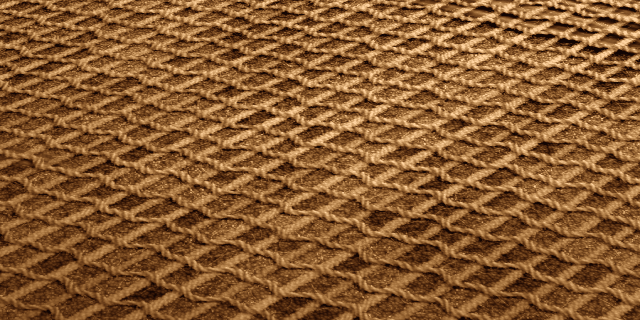
Reproduce this texture procedurally as a WebGL 1 fragment shader.

```glsl
precision highp float;
// Coarse fibre netting in perspective: pale straight ropes over thin twisted ones on brown earth.
uniform vec2 u_resolution;

vec2 hash2(vec2 p) {
  return fract(sin(vec2(dot(p, vec2(127.1, 311.7)), dot(p, vec2(269.5, 183.3)))) * 4375.85);
}

// Cellular noise: distance to the nearest scattered point
float cells(vec2 p) {
  vec2 id = floor(p);
  float nearest = 2.0;
  for (int j = -1; j <= 1; j++)
    for (int i = -1; i <= 1; i++) {
      vec2 c = id + vec2(float(i), float(j));
      nearest = min(nearest, length(c + hash2(c) - p));
    }
  return nearest;
}

// Distance to short, randomly turned fibres, one in each cell
float fibres(vec2 p) {
  vec2 id = floor(p);
  float nearest = 2.0;
  for (int j = -1; j <= 1; j++)
    for (int i = -1; i <= 1; i++) {
      vec2 c = id + vec2(float(i), float(j));
      vec2 h = hash2(c + 37.0);
      vec2 dir = vec2(cos(h.x * 6.28), 0.6 * sin(h.x * 6.28));
      vec2 q = p - c - h;
      float t = clamp(dot(q, dir) / dot(dir, dir), -0.6, 0.6);
      q -= dir * t + vec2(-dir.y, dir.x) * (t * t - 0.1) * (h.y - 0.5);
      nearest = min(nearest, length(q));
    }
  return nearest;
}

// Slow uneven drift from layered sines, about -1 to 1
float drift(vec2 p) {
  return 0.5 * sin(p.x * 2.3 + 1.7 * sin(p.y * 1.9)) + 0.3 * sin(p.y * 4.1 - p.x * 3.2 + 1.0)
       + 0.2 * sin(p.x * 8.3 + p.y * 6.7);
}

float cover(float dist, float halfWidth, float soft) {
  return 1.0 - smoothstep(halfWidth - soft, halfWidth + soft, dist);
}

// Brown ramp from near black to pale straw
vec3 straw(float tone) {
  float t = clamp(tone, 0.07, 1.0);
  return vec3(t, 0.83 * pow(t, 1.4), 0.62 * pow(t, 2.2) + 0.01);
}

void main() {
  vec2 p = gl_FragCoord.xy / u_resolution.y;
  float px = 1.0 / u_resolution.y;

  // Perspective net: x counts rising ropes, y counts falling ropes
  float depth = 1.0 - 0.33 * p.y;
  vec2 ground = vec2(p.x - 1.92 * p.y, p.y + 0.34 * p.x) / depth;
  vec2 net = ground * vec2(6.0, 8.9) + vec2(0.58, 0.35);
  net.x += 0.05 * drift(ground * vec2(2.0, 3.0));
  float row = floor(net.y + 0.5);
  net.y += 0.09 * sin(net.x * 2.4 + row * 2.1) + 0.07 * sin(net.x * 5.3 + row * 4.7);
  float column = floor(net.x + 0.5);
  row = floor(net.y + 0.5);
  vec2 offset = net - vec2(column, row);
  float rise = offset.x * depth * 0.076;
  float fall = offset.y * depth * 0.112 / (1.0 + 0.33 * ground.y);

  // Grain and broad light: bright upper right, dark lower left
  float fine = cells(p * vec2(85.0, 120.0) / depth);
  float coarse = cells(p * vec2(26.0, 46.0) / depth);
  float light = 0.81 + 0.24 * p.y + 0.05 * p.x - 0.2 * exp(-3.0 * dot(p, p))
              + 0.12 * exp(-5.0 * pow(p.y - 0.15 - 0.42 * p.x, 2.0));

  // Earth with worn dark patches inside the meshes
  vec2 mesh = fract(net) - 0.5;
  float patchDark = hash2(floor(net)).x * cover(max(abs(mesh.x), abs(mesh.y)), 0.32, 0.16);
  float tone = 0.47 + 0.3 * (0.5 - fine) + 0.24 * (0.48 - coarse) + 0.06 * drift(p * 3.0);
  tone -= patchDark * (0.26 - 0.1 * p.y);
  tone += 0.22 * smoothstep(0.8, 1.0, hash2(floor(p * vec2(190.0, 230.0))).y) * (1.0 - patchDark);

  // Weathered boards at the far right corner and the left edge
  float board = p.y - 1.0 + 0.24 * (p.x - 1.25);
  float boardGrain = 0.38 + 0.2 * sin(board * 120.0 + drift(p * 4.0)) + 0.1 * sin(board * 310.0 + p.x * 5.0);
  tone = mix(tone, boardGrain, 0.85 * smoothstep(-0.01, 0.01, board));
  tone -= 0.28 * exp(-pow((board + 0.005) / 0.014, 2.0)) * smoothstep(1.15, 1.4, p.x);
  float plank = p.y - 0.52 + 0.17 * p.x;
  float plankTone = 0.46 + 0.09 * sin(plank * 300.0 + 2.0 * drift(p * 5.0));
  tone = mix(tone, plankTone, 0.75 * cover(abs(plank), 0.028, 0.008) * cover(p.x, 0.2, 0.1));

  // Loose fibres on the earth
  float hair = fibres(p * vec2(17.0, 23.0) / depth);
  tone += 0.16 * cover(hair / 20.0, 0.0016, px * 0.7);

  // Rising ropes: pale, flat and frayed, each with its own brightness
  float riseWear = hash2(vec2(column, 5.0)).x;
  float riseFade = 0.78 + 0.22 * drift(vec2(ground.y * 3.0, column * 1.7));
  float riseWidth = (0.0095 + 0.0035 * riseWear) * depth * (1.3 - 0.45 * fine);
  tone -= 0.13 * cover(abs(rise - 0.011), 0.008, 0.006);
  float riseTone = 0.7 + 0.13 * riseWear + 0.16 * (0.5 - fine) - 9.0 * abs(rise)
                 + 0.05 * sin(net.y * 38.0 + rise * 500.0);
  tone = mix(tone, riseTone, riseFade * cover(abs(rise), riseWidth, px + 0.0015));

  // Falling ropes: thin, twisted, with a shadow below
  float twist = sin(net.x * 21.0 + fall * 420.0 + row * 2.0);
  float fallWear = hash2(vec2(row, floor(net.x * 0.5))).y;
  float fallWidth = (0.0075 + 0.002 * fallWear + 0.0015 * twist) * depth * (1.2 - 0.3 * fine);
  tone -= 0.27 * cover(abs(fall + 0.012 * depth), 0.006, 0.006);
  float fallTone = 0.58 + 0.1 * fallWear + 0.12 * twist + 16.0 * fall + 0.15 * (0.5 - fine);
  tone = mix(tone, fallTone, 0.9 * cover(abs(fall), fallWidth, px + 0.001));

  gl_FragColor = vec4(straw(tone * light * 1.04), 1.0);
}
```
